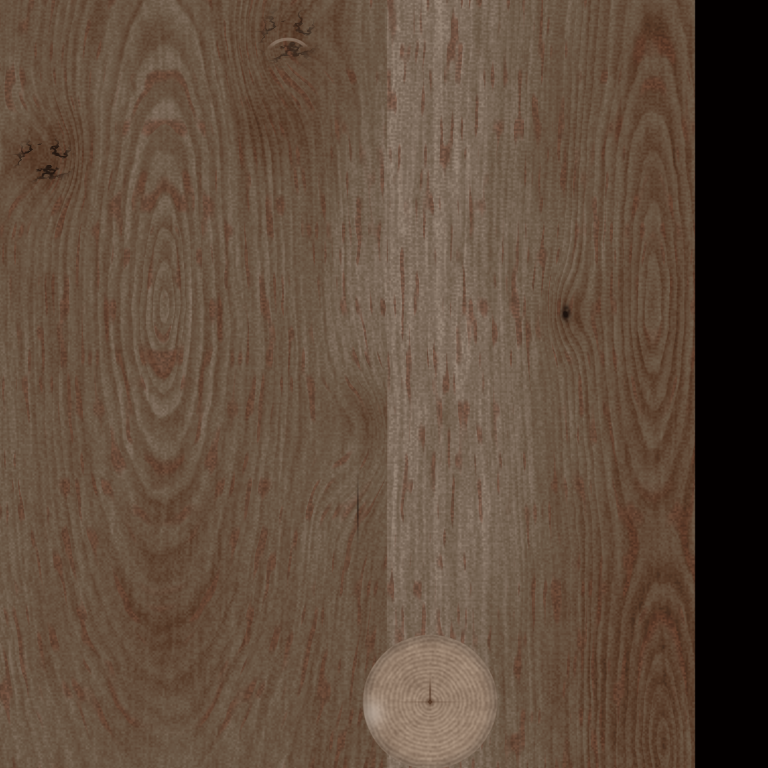
A three.js fragment shader for this texture:

```glsl
varying vec2 vUv;

const vec3 UMBER = vec3(0.33, 0.22, 0.15);
const vec3 BROWN = vec3(0.38, 0.29, 0.22);
const vec3 TAUPE = vec3(0.42, 0.35, 0.28);
const vec3 PALE = vec3(0.49, 0.42, 0.36);
const vec3 CREAM = vec3(0.60, 0.53, 0.47);
const vec3 RUST = vec3(0.40, 0.24, 0.17);
const vec3 CRACK = vec3(0.11, 0.07, 0.05);
const vec3 VOID = vec3(0.01, 0.0, 0.0);

const vec2 TOP_KNOT = vec2(0.375, 0.952);
const vec2 LEFT_KNOT = vec2(0.058, 0.792);
const vec2 SEAM_KNOT = vec2(0.485, 0.43);
const vec2 PIN_KNOT = vec2(0.737, 0.592);
const vec2 DISC = vec2(0.56, 0.086);
const float DISC_RADIUS = 0.0875;
const float SEAM = 0.504;
const float BOARD_END = 0.905;
const float EDGE = 0.0012;

float hash(vec2 p) {
  return fract(sin(dot(p, vec2(127.1, 311.7))) * 43758.5453);
}

float noise(vec2 p) {
  vec2 i = floor(p), f = fract(p);
  f = f * f * (3.0 - 2.0 * f);
  return mix(mix(hash(i), hash(i + vec2(1.0, 0.0)), f.x),
             mix(hash(i + vec2(0.0, 1.0)), hash(i + vec2(1.0)), f.x), f.y);
}

float fbm(vec2 p) {
  float sum = 0.0, gain = 0.53;
  for (int i = 0; i < 4; i++) {
    sum += gain * noise(p);
    p = p * 2.03 + 17.3;
    gain *= 0.5;
  }
  return sum;
}

float blob(vec2 p, vec2 center, vec2 size) {
  vec2 q = (p - center) / size;
  return exp(-dot(q, q));
}

// Distance to a tall ellipse: its contours form cathedral grain
float cathedral(vec2 p, vec2 center, float below, float above) {
  vec2 q = p - center;
  return length(vec2(q.x, q.y / (q.y < 0.0 ? below : above)));
}

float smoothMin(float a, float b, float k) {
  float h = clamp(0.5 + 0.5 * (b - a) / k, 0.0, 1.0);
  return mix(b, a, h) - k * h * (1.0 - h);
}

float leftGrain(vec2 p) {
  return cathedral(p, vec2(0.215, 0.6), 3.8, 5.0)
       + 0.06 * blob(p, TOP_KNOT, vec2(0.06, 0.08))
       + 0.05 * blob(p, LEFT_KNOT, vec2(0.05, 0.06))
       - 0.06 * blob(p, SEAM_KNOT, vec2(0.06, 0.09));
}

float rightGrain(vec2 p) {
  float upper = cathedral(p, vec2(0.85, 0.6), 4.5, 7.0);
  float lower = cathedral(p, vec2(0.865, 0.03), 4.0, 4.0);
  return smoothMin(upper, lower, 0.025) - 0.025 * blob(p, PIN_KNOT, vec2(0.03, 0.05));
}

// Broad light and dark areas, in steps of the palette
float leftTone(vec2 p) {
  return 1.6 + 1.2 * blob(p, vec2(0.5, 0.64), vec2(0.07, 0.17))
       + 0.5 * blob(p, vec2(0.0, 0.15), vec2(0.1, 0.4))
       - 0.9 * blob(p, TOP_KNOT, vec2(0.05, 0.05))
       - 0.9 * blob(p, vec2(0.35, 0.84), vec2(0.06, 0.05))
       - 1.1 * blob(p, LEFT_KNOT, vec2(0.06, 0.05))
       - 1.3 * blob(p, SEAM_KNOT + vec2(0.0, 0.03), vec2(0.05, 0.05))
       - 0.5 * blob(p, vec2(0.21, 0.2), vec2(0.12, 0.16));
}

float rightTone(vec2 p) {
  return mix(3.0, 1.0, smoothstep(0.56, 0.84, p.x)) - 0.35 * smoothstep(0.5, 0.0, p.y)
       - 0.9 * blob(p, PIN_KNOT, vec2(0.025, 0.04));
}

vec3 palette(float t) {
  vec3 c = mix(UMBER, BROWN, clamp(t, 0.0, 1.0));
  c = mix(c, TAUPE, clamp(t - 1.0, 0.0, 1.0));
  c = mix(c, PALE, clamp(t - 2.0, 0.0, 1.0));
  c = mix(c, CREAM, clamp(t - 3.0, 0.0, 1.0));
  return c * (1.0 + 0.25 * clamp(t, -1.0, 0.0));
}

vec3 wood(vec2 p, float grain, float tone, float seed) {
  grain += 0.022 * (fbm(p * vec2(9.0, 4.0) + seed) - 0.5) + 0.004 * (fbm(p * vec2(60.0, 35.0)) - 0.5);
  float phase = fract(grain * 75.0 + 2.5 * noise(vec2(grain * 24.0, seed)));
  float ring = smoothstep(0.0, 0.7, phase) * (1.0 - smoothstep(0.8, 1.0, phase));
  float contrast = mix(0.35, 1.1, smoothstep(0.2, 0.04, grain));
  float fibre = noise(vec2(grain * 310.0, p.y * 9.0 + seed));
  float strand = noise(vec2(p.x * 240.0 + grain * 60.0, p.y * 24.0));
  float pore = smoothstep(0.66, 0.9, noise(vec2(grain * 210.0 + seed, p.y * 30.0)));
  float speckle = noise(p * 390.0);
  tone += contrast * (ring - 0.5) + 0.8 * (fibre - 0.5) + 0.7 * (strand - 0.5)
        + 1.1 * (speckle - 0.5) + 1.2 * (fbm(p * vec2(14.0, 6.0) + seed) - 0.5);
  return mix(palette(tone), RUST * (0.75 + 0.4 * speckle), 0.55 * pore);
}

float knotCracks(vec2 p, vec2 center, vec2 size) {
  float ridge = 1.0 - abs(2.0 * fbm((p - center) * vec2(45.0, 60.0) + 4.0) - 1.0);
  return smoothstep(0.86, 0.98, ridge) * smoothstep(0.25, 0.7, blob(p, center, size));
}

vec3 endGrain(vec2 p) {
  vec2 q = p - DISC;
  float r = length(q) + 0.006 * (fbm(q * 35.0) - 0.5);
  float ring = 0.5 + 0.5 * sin(r * 1100.0 + 3.0 * noise(vec2(r * 90.0, 2.0)));
  float light = 0.5 + 0.3 * (ring - 0.5) + 0.5 * (fbm(q * 40.0) - 0.5) + 0.4 * (noise(p * 330.0) - 0.5);
  vec3 c = mix(vec3(0.49, 0.40, 0.33), vec3(0.68, 0.59, 0.51), light);
  c = mix(c, vec3(0.75, 0.69, 0.64), 0.7 * blob(q, vec2(-0.075, -0.015), vec2(0.015, 0.018)));
  float split = blob(q, vec2(0.0, 0.012), vec2(0.0012, 0.014)) + 0.35 * blob(q, vec2(0.0), vec2(0.035, 0.001));
  c = mix(c, UMBER, min(0.8 * split + blob(q, vec2(0.0), vec2(0.0035)), 1.0));
  return c * (1.0 - 0.14 * smoothstep(0.07, DISC_RADIUS, length(q)));
}

void main() {
  vec2 p = vUv;
  vec3 left = wood(p, leftGrain(p), leftTone(p), 3.0);
  vec3 right = wood(p, rightGrain(p), rightTone(p), 41.0);

  // Knots and hairline splits
  left = mix(left, CRACK, 0.85 * knotCracks(p, LEFT_KNOT, vec2(0.04, 0.03)));
  left = mix(left, CRACK, 0.5 * knotCracks(p, TOP_KNOT, vec2(0.04, 0.04)));
  float arc = abs(length((p - TOP_KNOT + vec2(0.0, 0.025)) * vec2(0.8, 1.0)) - 0.022);
  left = mix(left, CREAM, 0.6 * smoothstep(0.003, 0.001, arc) * smoothstep(0.935, 0.945, p.y));
  left = mix(left, CRACK, 0.6 * blob(p, vec2(0.466, 0.336), vec2(0.0012, 0.03)));
  float pin = blob(p, PIN_KNOT, vec2(0.005, 0.009)) * (0.5 + noise(p * 260.0));
  right = mix(right, CRACK, min(pin, 1.0));

  // Boards, disc and dark margin
  vec3 color = mix(left, right, smoothstep(SEAM - EDGE, SEAM + EDGE, p.x));
  float disc = smoothstep(DISC_RADIUS + EDGE, DISC_RADIUS - EDGE, length(p - DISC));
  color = mix(color, endGrain(p), disc);
  color = mix(color, VOID, smoothstep(BOARD_END - EDGE, BOARD_END + EDGE, p.x));
  gl_FragColor = vec4(color, 1.0);
}
```
